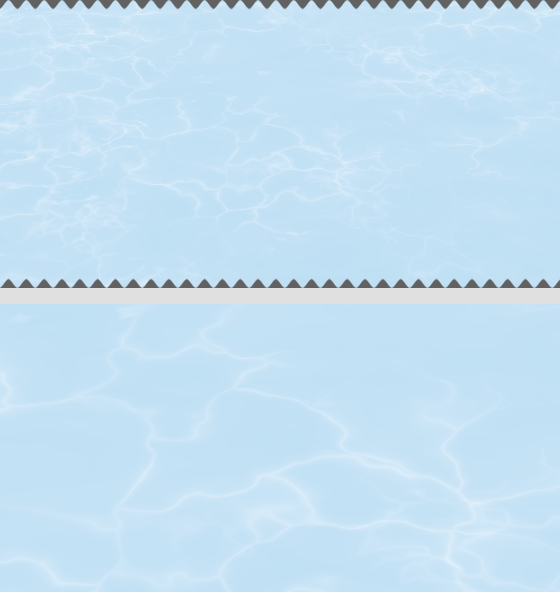
Top: the whole. Bottom: its middle third, enlarged.
This texture is drawn by a WebGL 2 fragment shader. Its source:

```glsl
#version 300 es
precision highp float;
// Pale pool water seen at a slant: warped cell borders form thin caustic
// veins, noise breaks them up and adds faint glints and soft patches.
// A rounded zigzag border closes the top and the bottom.

uniform vec2 u_resolution;
out vec4 outColor;

const vec3 WATER = vec3(0.742, 0.872, 0.955);
const vec3 LIGHT = vec3(0.890, 0.945, 0.985);
const vec3 BORDER = vec3(0.38);
const float TOOTH_WIDTH = 0.0619;
const float TOOTH_HEIGHT = 0.031;
const float TOOTH_PHASE = 0.477;

float hash(vec2 p) {
    return fract(sin(dot(p, vec2(127.1, 311.7))) * 43758.5453);
}

vec2 hash2(vec2 p) {
    return vec2(hash(p), hash(p + 57.3));
}

float noise(vec2 p) {
    vec2 i = floor(p), f = fract(p);
    f = f * f * (3.0 - 2.0 * f);
    float low = mix(hash(i), hash(i + vec2(1, 0)), f.x);
    float high = mix(hash(i + vec2(0, 1)), hash(i + vec2(1, 1)), f.x);
    return mix(low, high, f.y);
}

float fbm(vec2 p) {
    float sum = 0.0, gain = 0.5;
    for (int i = 0; i < 4; i++) {
        sum += gain * noise(p);
        p = mat2(0.8, 0.6, -0.6, 0.8) * p * 2.03 + 11.7;
        gain *= 0.5;
    }
    return sum;
}

// Bends coordinates so that straight cell borders become wavy
vec2 warp(vec2 p, float amount) {
    vec2 bend = vec2(fbm(p * 0.9 + 3.1), fbm(p * 0.9 + 41.7)) - 0.47;
    return p + amount * bend;
}

// Gap between the two nearest cell points: zero on a cell border
float cellGap(vec2 p) {
    vec2 cell = floor(p), f = fract(p);
    float first = 8.0, second = 8.0;
    for (int y = -1; y <= 1; y++) {
        for (int x = -1; x <= 1; x++) {
            vec2 o = vec2(x, y);
            float d = length(o + 0.1 + 0.8 * hash2(cell + o) - f);
            second = min(second, max(first, d));
            first = min(first, d);
        }
    }
    return second - first;
}

// Thin bright line with a soft halo along the cell borders
float veins(vec2 p, float width) {
    float gap = cellGap(p);
    return 0.7 * exp(-gap / width) + 0.3 * exp(-gap / (width * 4.0));
}

// Squeezes the far (upper) water, more in height than in width
vec2 slant(vec2 p) {
    return vec2((p.x - 0.97) * mix(4.4, 6.6, p.y), 6.5 * p.y + 4.0 * p.y * p.y);
}

vec3 water(vec2 p, float aspect) {
    vec2 q = slant(p);
    float side = p.x / aspect;
    float calm = smoothstep(0.45, 0.95, side) * (1.0 - smoothstep(0.1, 0.65, p.y));
    float strength = 1.0 - 0.75 * calm;

    // Large and small nets of light, each fading in and out
    float coarse = veins(warp(q, 1.7), 0.055);
    coarse *= smoothstep(0.30, 0.68, fbm(q * 0.7 + 8.3));
    float fine = veins(warp(q * 1.7 + 19.0, 2.2), 0.07);
    fine *= smoothstep(0.42, 0.72, fbm(q * 0.6 + 27.0));

    // Small flat glints gathered in clusters, mainly at the left and top
    float cluster = smoothstep(0.50, 0.74, fbm(q * 0.8 + 63.0));
    float glint = smoothstep(0.54, 0.74, fbm(warp(q, 1.2) * vec2(3.5, 5.0)));
    glint *= cluster * mix(1.0, 0.45, side);

    float patches = fbm(q * vec2(0.8, 1.1) + 90.0) - 0.47;
    float ripple = fbm(warp(q, 0.8) * vec2(1.8, 3.4)) - 0.47;
    float sheen = 0.09 + 0.22 * patches + 0.16 * ripple + 0.10 * p.y * p.y;
    float amount = sheen + strength * (0.62 * coarse + 0.42 * fine + 0.5 * glint);
    return mix(WATER, LIGHT, clamp(amount, 0.0, 1.0));
}

// Height of the rounded zigzag, from 0 to TOOTH_HEIGHT
float zigzag(float x) {
    float t = x / TOOTH_WIDTH - TOOTH_PHASE;
    float wave = 0.5 + 0.5 * cos(6.28318 * t);
    float triangle = abs(2.0 * fract(t) - 1.0);
    return TOOTH_HEIGHT * mix(wave, triangle, 0.35);
}

float borderMask(vec2 p, float pixel) {
    float edge = zigzag(p.x);
    float soft = 1.3 * pixel;
    float bottom = 1.0 - smoothstep(-soft, soft, p.y - edge);
    float top = smoothstep(-soft, soft, p.y - (1.0 - TOOTH_HEIGHT + edge));
    return max(bottom, top);
}

void main() {
    vec2 p = gl_FragCoord.xy / u_resolution.y;
    vec3 color = water(p, u_resolution.x / u_resolution.y);
    color = mix(color, BORDER, borderMask(p, 1.0 / u_resolution.y));
    outColor = vec4(color, 1.0);
}
```
